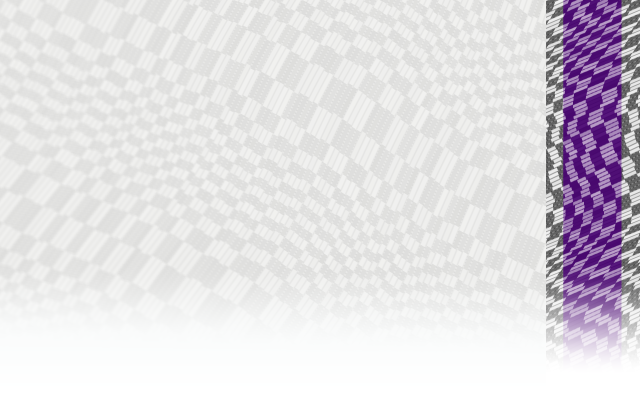
This background is drawn by a WebGL 1 fragment shader. Its source:

```glsl
precision highp float;
// A pale woven cloth of warped checks that fades to white at the bottom,
// with a strip of finer grey and purple cloth along the right side.
// Both are checkerboards whose cells swell and shrink, cut into threads.

uniform vec2 u_resolution;

float hash(vec2 p) {
  vec3 q = fract(p.xyx * 0.1031);
  q += dot(q, q.yzx + 33.33);
  return fract((q.x + q.y) * q.z);
}

// 0 or 1 on alternating unit cells
float checker(vec2 c) {
  return step(0.25, fract(0.5 * (floor(c.x) + floor(c.y))));
}

// Rounded profile across a thread: 0 in the gap, 1 on the crown
float threadProfile(float t) {
  float d = abs(fract(t) - 0.5);
  return 1.0 - smoothstep(0.26, 0.5, d);
}

// Small light dashes that run along the dark threads
float stitches(float t, float along) {
  float line = smoothstep(0.25, 0.45, abs(fract(t) - 0.5));
  return line * step(0.45, fract(along + 0.5 * floor(t + 0.5)));
}

// Wide pale cloth; p.y points down
vec3 paleCloth(vec2 p) {
  // Threads lean on the left and stand steeper toward the right
  float across = 0.92 * p.x + p.y * (0.60 - 0.17 * p.x);
  float along = dot(p, vec2(0.48, -0.875));
  along += 0.018 * sin(5.0 * across + 1.0);
  across += 0.008 * sin(9.0 * along);

  // Snap to threads so that cell borders follow them
  float t = across * 72.0;
  float id = floor(t);
  float a = (id + 0.5) / 72.0;
  float b = along + 0.007 * (hash(vec2(id, 3.0)) - 0.5);
  vec2 cell = vec2(22.0 * a + 0.8 * sin(9.5 * (a - 0.54)),
                   27.0 * b + 1.45 * sin(11.0 * (b + 0.13)));

  float crown = threadProfile(t);
  float light = 0.895 + 0.044 * crown;
  float dark = 0.860 + 0.016 * crown + 0.05 * stitches(t, along * 130.0);
  float shade = mix(light, dark, checker(cell));
  shade += 0.014 * (hash(vec2(id, floor(cell.y))) - 0.5);
  return shade * vec3(1.0, 1.0, 0.994);
}

// Fine strong cloth of the side strip; p.y points down
vec3 stripCloth(vec2 p) {
  float across = dot(p, vec2(0.40, 0.92));
  across += 0.012 * sin(13.0 * p.y + 3.0 * p.x);
  // Cell borders lean one way, then the other, down the strip
  float along = 0.92 * p.x + 0.08 * p.y + 0.045 * sin(10.8 * (p.y - 0.1));

  float t = across * 115.0;
  float id = floor(t);
  float a = (id + 0.5) / 115.0;
  float b = along + 0.009 * (hash(vec2(id, 7.0)) - 0.5);
  vec2 cell = vec2(38.0 * a + 1.6 * sin(10.8 * (a - 0.67)),
                   38.0 * b + 0.35 * sin(28.0 * (b - 1.33)));
  float dark = checker(cell);
  float crown = threadProfile(t);
  float dash = stitches(t, along * 110.0);
  float tone = hash(vec2(id, floor(cell.y) + 40.0));

  // Grey edges with a purple band between them
  vec3 greyLight = vec3(0.54 + 0.34 * crown + 0.06 * tone);
  vec3 greyDark = vec3(0.26 + 0.12 * crown + 0.26 * dash);
  vec3 grey = mix(greyLight, greyDark, dark);
  vec3 purple = vec3(0.28, 0.03, 0.43);
  vec3 lavender = mix(vec3(0.44, 0.25, 0.56), vec3(0.75, 0.65, 0.80),
                      crown * (0.6 + 0.4 * tone) - 0.25 * dash);
  vec3 violet = mix(lavender, purple + 0.06 * crown * tone, dark);
  float band = step(1.408, p.x) * step(p.x, 1.554);
  return mix(grey, violet, band);
}

vec3 background(vec2 p) {
  if (p.x > 1.365) {
    vec3 strip = stripCloth(p);
    return mix(strip, vec3(1.0), smoothstep(0.65, 0.94, p.y));
  }
  // The fade lies a little higher on the left
  float fade = smoothstep(0.66, 0.89, p.y + 0.02 * (1.0 - p.x));
  vec3 white = mix(vec3(0.985, 0.99, 0.99), vec3(1.0),
                   smoothstep(0.85, 1.0, p.y));
  return mix(paleCloth(p), white, fade);
}

void main() {
  vec2 uv = gl_FragCoord.xy / u_resolution;
  vec2 p = vec2(1.6 * uv.x, 1.0 - uv.y);
  vec2 pixel = vec2(1.6, 1.0) / u_resolution;

  // Averaged samples: one pixel wide in focus, wider toward the left
  float blur = 0.009 * (1.0 - smoothstep(0.0, 0.85, p.x - 0.25 * p.y));
  vec2 spread = max(pixel, vec2(blur));
  vec3 color = vec3(0.0);
  for (int i = 0; i < 4; i++) {
    for (int j = 0; j < 4; j++) {
      vec2 offset = (vec2(float(i), float(j)) - 1.5) / 4.0;
      color += background(p + offset * spread);
    }
  }
  gl_FragColor = vec4(color / 16.0, 1.0);
}
```
